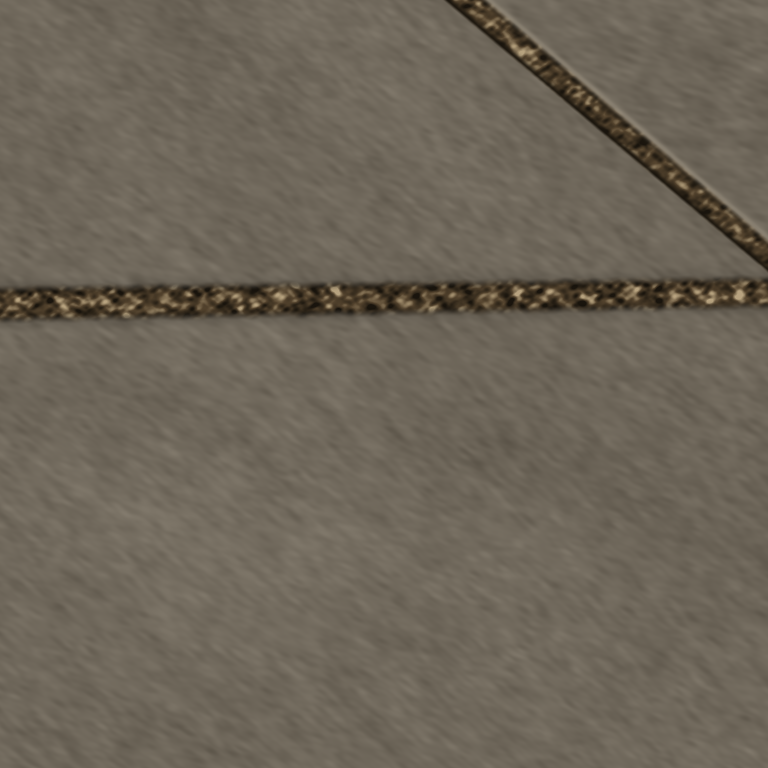
This texture is drawn by a WebGL 1 fragment shader. Its source:

```glsl
precision highp float;
// Brushed stone paving slabs parted by a level joint and a slanted joint.
// Stone grain and joint grit share one cellular noise: signed soft spots
// scattered one per cell, stretched and turned to suit each material.

uniform vec2 u_resolution;

const vec3 STONE = vec3(0.436, 0.406, 0.357);
const vec3 RIM = vec3(0.56, 0.525, 0.465);
const vec3 GRIT_DARK = vec3(0.10, 0.08, 0.05);
const vec3 GRIT_MID = vec3(0.33, 0.265, 0.18);
const vec3 GRIT_LIGHT = vec3(0.72, 0.64, 0.50);

const float LEVEL_Y = 0.604;          // level joint height at the left edge
const float LEVEL_SLOPE = 0.015;
const float LEVEL_HALF = 0.0205;
const float LEVEL_SOFT = 0.0065;
const vec2 SLANT_POINT = vec2(0.608, 1.0);
const vec2 SLANT_DIR = vec2(0.763, -0.646);
const float SLANT_HALF = 0.0185;
const float SLANT_SOFT = 0.0025;
const float GRAIN_ANGLE = -0.66;
const float GRAIN_GAIN = 0.024;
const float CLOUD_GAIN = 0.65;

vec2 hash2(vec2 p) {
    vec2 q = vec2(dot(p, vec2(127.1, 311.7)), dot(p, vec2(269.5, 183.3)));
    return fract(sin(q) * 43758.545);
}

vec2 turn(vec2 p, float a) {
    float c = cos(a), s = sin(a);
    return vec2(c * p.x + s * p.y, c * p.y - s * p.x);
}

// Cellular noise: sum of soft spots with random sign, centred on zero.
float spots(vec2 p) {
    vec2 cell = floor(p);
    vec2 f = p - cell;
    float sum = 0.0;
    for (int y = -1; y <= 1; y++) {
        for (int x = -1; x <= 1; x++) {
            vec2 o = vec2(float(x), float(y));
            vec2 d = o + hash2(cell + o) - f;
            float w = max(0.0, 1.0 - dot(d, d));
            sum += (2.0 * hash2(cell + o + 57.0).x - 1.0) * w * w;
        }
    }
    return sum;
}

float blob(vec2 p, vec2 centre, vec2 size) {
    vec2 d = turn(p - centre, -0.4) / size;
    return exp(-dot(d, d));
}

// Brushed grain over broad cloudy patches; the far slab is brushed flatter.
vec3 stone(vec2 p, float farSlab) {
    float bend = 0.03 * sin(p.x * 5.0 + p.y * 3.0);
    vec2 g = turn(p, GRAIN_ANGLE + bend + 0.3 * farSlab);
    float grain = 0.65 * spots(g * vec2(24.0, 80.0));
    grain += spots(g * vec2(46.0, 150.0) + 31.0);
    grain += 0.75 * spots(turn(p, -0.35) * vec2(75.0, 180.0) + 73.0);

    float cloud = 0.016 * spots(turn(p, -0.35) * vec2(5.0, 10.0) + 11.0);
    cloud += 0.030 * blob(p, vec2(0.30, 0.26), vec2(0.20, 0.11));
    cloud += 0.022 * blob(p, vec2(0.50, 0.86), vec2(0.16, 0.09));
    cloud += 0.018 * blob(p, vec2(0.42, 0.49), vec2(0.14, 0.05));
    cloud -= 0.032 * blob(p, vec2(0.38, 0.81), vec2(0.17, 0.06));
    cloud -= 0.030 * blob(p, vec2(0.66, 0.40), vec2(0.22, 0.06));
    cloud -= 0.026 * blob(p, vec2(0.94, 0.30), vec2(0.18, 0.10));
    cloud -= 0.018 * blob(p, vec2(0.17, 0.50), vec2(0.14, 0.05));
    float tone = GRAIN_GAIN * grain + CLOUD_GAIN * cloud;
    return STONE + tone * vec3(1.0, 0.98, 0.93);
}

// Fine sandy grains: dark gaps, tan bodies and many bright chips.
vec3 grit(vec2 p, float gain) {
    float n = 0.75 * spots(turn(p, -0.6) * vec2(78.0, 150.0));
    n += 0.75 * spots(turn(p, 0.5) * vec2(110.0, 190.0) + 19.0);
    float v = 0.47 + 0.50 * gain * n;
    vec3 c = mix(GRIT_DARK, GRIT_MID, clamp(v / 0.55, 0.0, 1.0));
    return mix(c, GRIT_LIGHT, clamp((v - 0.55) / 0.5, 0.0, 1.0));
}

float band(float d, float halfWidth, float soft) {
    return 1.0 - smoothstep(halfWidth - soft, halfWidth + soft, abs(d));
}

float ridge(float d, float width) {
    return exp(-d * d / (width * width));
}

void main() {
    vec2 p = gl_FragCoord.xy / u_resolution;

    // Signed distances across the joints, positive on the upper side
    float wobble = 0.0007 * sin(p.x * 83.0) + 0.0005 * sin(p.x * 191.0 + 2.0);
    float level = p.y - LEVEL_Y - LEVEL_SLOPE * p.x + wobble;
    float slant = dot(p - SLANT_POINT, vec2(-SLANT_DIR.y, SLANT_DIR.x));
    float levelHalf = LEVEL_HALF - 0.0025 * p.x;
    float slantHalf = SLANT_HALF - 0.005 * (p.x - SLANT_POINT.x);

    vec3 color = stone(p, smoothstep(0.0, 0.02, slant));

    // Slanted joint: grit, a shadowed lower wall and a lit upper rim
    vec3 slantGrit = grit(p + 3.0, 0.9);
    slantGrit = mix(slantGrit, GRIT_DARK, 0.9 * ridge(slant + slantHalf - 0.002, 0.0045));
    slantGrit = mix(slantGrit, GRIT_DARK, 0.4 * ridge(slant - slantHalf + 0.006, 0.003));
    color = mix(color, slantGrit, band(slant, slantHalf, SLANT_SOFT));
    color = mix(color, RIM, 0.85 * ridge(slant - slantHalf, 0.0042));

    // Level joint: grit fading softly into a faint shade on the stone
    color *= 1.0 - 0.10 * ridge(abs(level) - levelHalf, 0.010);
    float edgeShade = smoothstep(0.45, 1.1, abs(level) / levelHalf);
    vec3 levelGrit = grit(p, 1.0) * (1.0 - 0.38 * edgeShade);
    color = mix(color, levelGrit, band(level, levelHalf, LEVEL_SOFT));

    gl_FragColor = vec4(color, 1.0);
}
```
